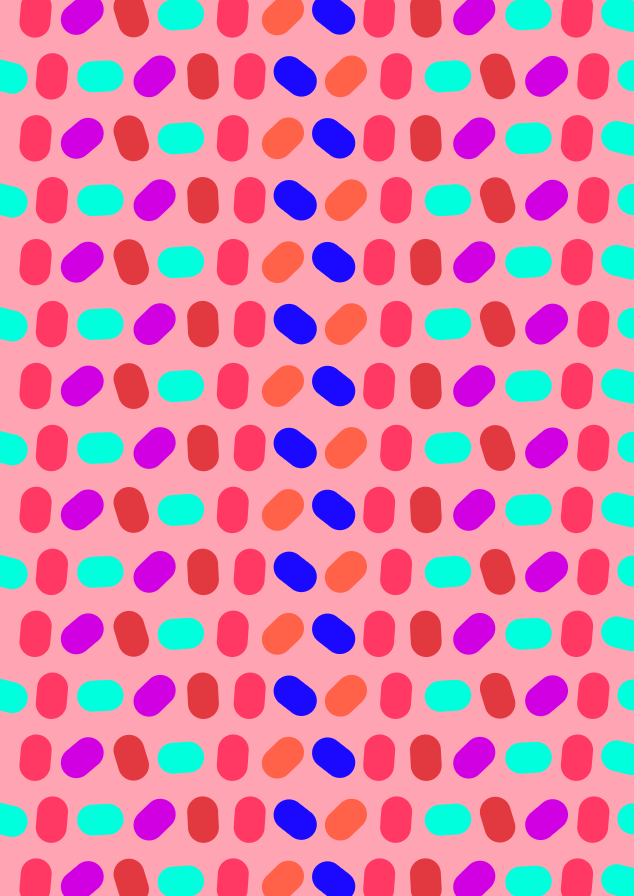
A Shadertoy shader for this pattern:

```glsl
// Rows of tilted coloured capsules on pink, every other row turned by half a turn.

const float ROWS_PER_HEIGHT = 14.466;  // all lengths below are in row pitches
const float ROW_SPAN = 10.153;         // width about which a row is turned
const float CAPSULE_RADIUS = 0.249;
const float CAPSULE_HALF_AXIS = 0.126;

const vec3 BACKGROUND = vec3(1.0, 0.643, 0.702);

// Palette indices
const float ROSE = 0.0, RED = 1.0, CYAN = 2.0, MAGENTA = 3.0, BLUE = 4.0, ORANGE = 5.0;
const vec3 PALETTE[6] = vec3[6](
    vec3(1.0, 0.224, 0.392),
    vec3(0.886, 0.22, 0.247),
    vec3(0.0, 1.0, 0.867),
    vec3(0.82, 0.0, 0.89),
    vec3(0.106, 0.03, 1.0),
    vec3(1.0, 0.38, 0.285));

// Row sequence: centre x, tilt in degrees, palette index
const int CAPSULE_COUNT = 14;
const vec3 SEQUENCE[CAPSULE_COUNT] = vec3[CAPSULE_COUNT](
    vec3(-0.19, -6.0, CYAN),
    vec3(0.574, 85.0, ROSE),
    vec3(1.328, 40.0, MAGENTA),
    vec3(2.119, 107.0, RED),
    vec3(2.920, 4.0, CYAN),
    vec3(3.758, 86.0, ROSE),
    vec3(4.568, 44.0, ORANGE),
    vec3(5.387, -38.0, BLUE),
    vec3(6.122, 86.0, ROSE),
    vec3(6.875, 93.0, RED),
    vec3(7.657, 44.0, MAGENTA),
    vec3(8.533, 3.0, CYAN),
    vec3(9.315, 85.0, ROSE),
    vec3(10.078, -14.0, CYAN));

// Signed distance to a capsule centred on the origin, its axis along "angle"
float capsuleDistance(vec2 p, float angle, float halfAxis, float radius) {
    vec2 axis = vec2(cos(angle), sin(angle));
    float along = clamp(dot(p, axis), -halfAxis, halfAxis);
    return length(p - axis * along) - radius;
}

// Coverage of a shape with an edge one pixel wide
float coverage(float dist, float pixel) {
    return clamp(0.5 - dist / pixel, 0.0, 1.0);
}

vec3 paintRow(vec2 p, int first, float pixel) {
    vec3 color = BACKGROUND;
    for (int i = first; i < CAPSULE_COUNT; i++) {
        vec3 capsule = SEQUENCE[i];
        float dist = capsuleDistance(p - vec2(capsule.x, 0.0), radians(capsule.y),
                                     CAPSULE_HALF_AXIS, CAPSULE_RADIUS);
        color = mix(color, PALETTE[int(capsule.z)], coverage(dist, pixel));
    }
    return color;
}

void mainImage(out vec4 fragColor, in vec2 fragCoord) {
    float pixel = ROWS_PER_HEIGHT / iResolution.y;
    vec2 p = vec2(fragCoord.x, fragCoord.y - 0.5 * iResolution.y) * pixel;

    // Split into rows; even rows run the sequence turned by 180 degrees
    float row = floor(p.y + 0.5);
    p.y -= row;
    bool turned = mod(row, 2.0) < 0.5;
    if (turned) p = vec2(ROW_SPAN - p.x, -p.y);

    // The leading capsule appears in turned rows only
    fragColor = vec4(paintRow(p, turned ? 0 : 1, pixel), 1.0);
}
```
